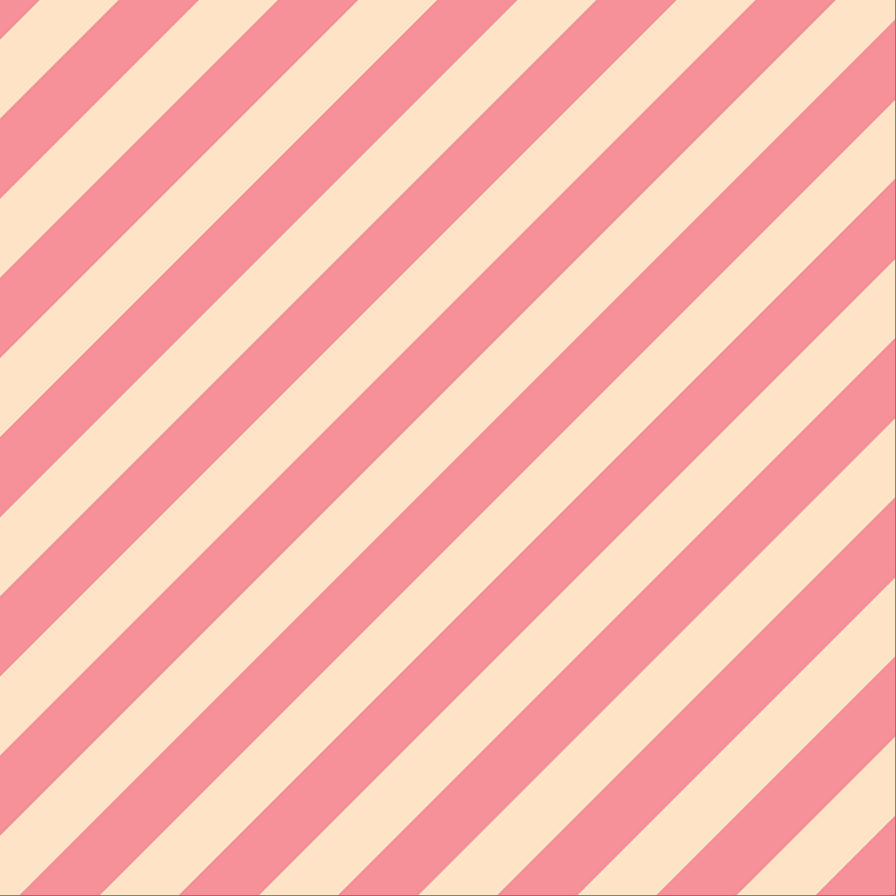
Reproduce this pattern procedurally as a Shadertoy shader.

```glsl
// Even diagonal candy stripes in pink and cream, with fine toned rims along each stripe edge.

// Layout, in canvas heights
const float STRIPE_PERIOD = 0.1777;   // pink plus cream, measured along a canvas side
const float STRIPE_START  = 0.1328;   // first full pink stripe, from the top left corner
const float PINK_SHARE    = 0.5;
const float SEAM_HALF     = 0.0006;   // blended line where the colours meet
const float RIM_REACH     = 0.0019;   // outer limit of the toned rims
const float BORDER_WIDTH  = 0.0010;   // hairline on the right and bottom sides

// Colours
const vec3 PINK      = vec3(0.97, 0.57, 0.60);
const vec3 PINK_RIM  = vec3(0.96, 0.53, 0.57);
const vec3 SEAM      = vec3(0.96, 0.64, 0.63);
const vec3 CREAM_RIM = vec3(0.98, 0.93, 0.81);
const vec3 CREAM     = vec3(1.00, 0.89, 0.78);
const vec3 BORDER    = vec3(0.48, 0.47, 0.41);

// Signed distance to the nearest stripe edge, negative inside pink
float stripeDistance(vec2 p) {
    float along = (p.x + 1.0 - p.y - STRIPE_START) / STRIPE_PERIOD;
    float fromCentre = abs(fract(along - 0.5 * PINK_SHARE + 0.5) - 0.5);
    return (fromCentre - 0.5 * PINK_SHARE) * STRIPE_PERIOD * inversesqrt(2.0);
}

// Pixel coverage of the region where d is positive
float coverage(float d, float pixel) {
    return clamp(d / pixel + 0.5, 0.0, 1.0);
}

void mainImage(out vec4 fragColor, in vec2 fragCoord) {
    float pixel = 1.0 / iResolution.y;
    vec2 p = fragCoord * pixel;
    float d = stripeDistance(p);

    // Cross the edge from pink to cream
    vec3 color = mix(PINK, PINK_RIM, coverage(d + RIM_REACH, pixel));
    color = mix(color, SEAM, coverage(d + SEAM_HALF, pixel));
    color = mix(color, CREAM_RIM, coverage(d - SEAM_HALF, pixel));
    color = mix(color, CREAM, coverage(d - RIM_REACH, pixel));

    // Hairline along the right and bottom sides
    float side = min(p.y, iResolution.x * pixel - p.x);
    color = mix(color, BORDER, coverage(BORDER_WIDTH - side, pixel));

    fragColor = vec4(color, 1.0);
}
```
